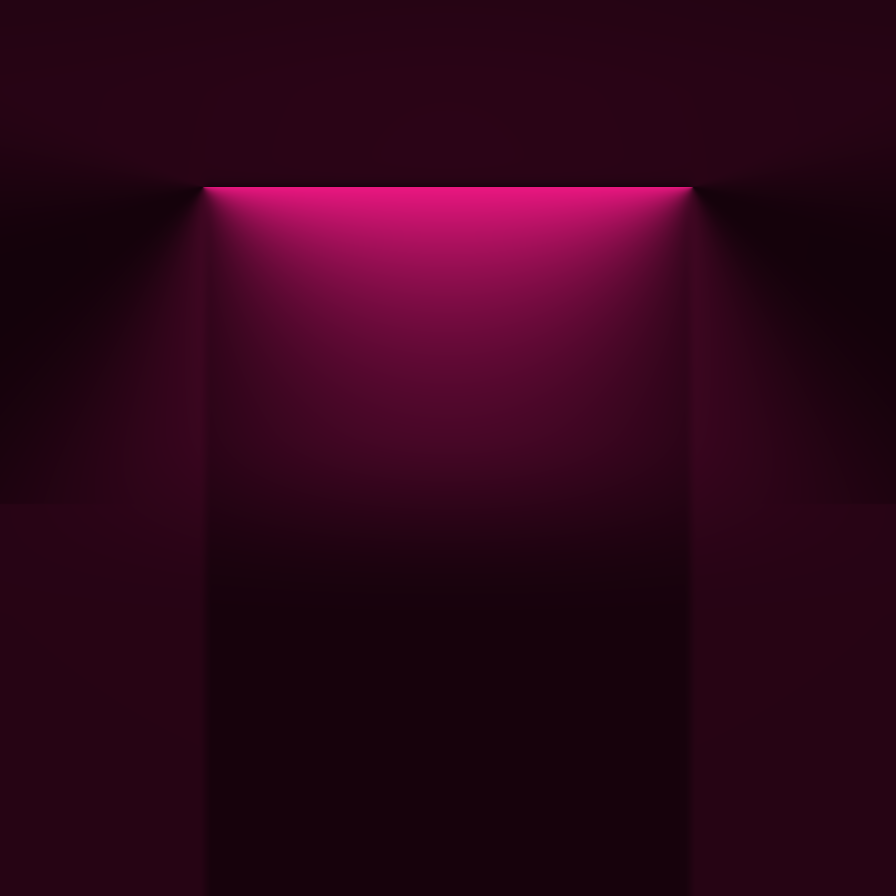
Give the GLSL for this background, as a WebGL 1 fragment shader.

```glsl
precision highp float;
// A magenta strip lamp casting a fan of light down a dark wine-coloured wall.

uniform vec2 u_resolution;

#define LAMP_CENTER vec2(0.5, 0.7917)
#define LAMP_HALF_WIDTH 0.2734
#define LAMP_COLOR vec3(0.92, 0.088, 0.505)
#define WALL_COLOR vec3(0.157, 0.016, 0.083)
#define BEAM_SPREAD 130.0
#define BEAM_FALLOFF 1.7
#define FADE_START 0.27
#define FADE_END 0.48
#define SHADOW_DEPTH 0.48
#define SHADOW_FLOOR 0.4375

// Angle in degrees, turning downward from the inward direction of a lamp end.
float angleFromEnd(float inward, float down) {
  return mod(degrees(atan(down, inward)) + 360.0, 360.0);
}

// Brightness of the conic beam at one lamp end.
float beam(float angle) {
  return pow(max(1.0 - angle / BEAM_SPREAD, 0.0), BEAM_FALLOFF);
}

// Dark wedge outside one lamp end.
float wedge(float angle) {
  return smoothstep(98.0, 147.0, angle) * (1.0 - smoothstep(158.0, 207.0, angle));
}

void main() {
  float shortSide = min(u_resolution.x, u_resolution.y);
  vec2 uv = (gl_FragCoord.xy - 0.5 * u_resolution) / shortSide + 0.5;
  float pixel = 1.0 / shortSide;

  // Position relative to the lamp and angles at its two ends
  vec2 p = uv - LAMP_CENTER;
  float down = -p.y;
  float leftAngle = angleFromEnd(p.x + LAMP_HALF_WIDTH, down);
  float rightAngle = angleFromEnd(LAMP_HALF_WIDTH - p.x, down);

  // Wall, slightly lighter behind the lamp and dimmer toward the top
  float halo = exp(-dot(p, p) * 9.0);
  vec3 color = WALL_COLOR * (0.96 + 0.11 * halo - 0.08 * smoothstep(0.1, 0.22, p.y));

  // Side shadows end at a soft horizontal floor
  float shadow = wedge(leftAngle) + wedge(rightAngle);
  shadow *= smoothstep(-pixel, pixel, uv.y - SHADOW_FLOOR);
  color *= 1.0 - SHADOW_DEPTH * min(shadow, 1.0);

  // Thin dark rim just above the lamp
  float alongLamp = 1.0 - smoothstep(-0.01, 0.005, abs(p.x) - LAMP_HALF_WIDTH);
  color *= 1.0 - 0.4 * alongLamp * exp(-max(p.y, 0.0) / 0.005);

  // Overlapping beams fade out below
  float below = smoothstep(-0.5 * pixel, 0.5 * pixel, down);
  float fade = 1.0 - smoothstep(FADE_START, FADE_END, down);
  float light = beam(leftAngle) * beam(rightAngle) * below * fade;
  color = mix(color, LAMP_COLOR, light);

  gl_FragColor = vec4(color, 1.0);
}
```
